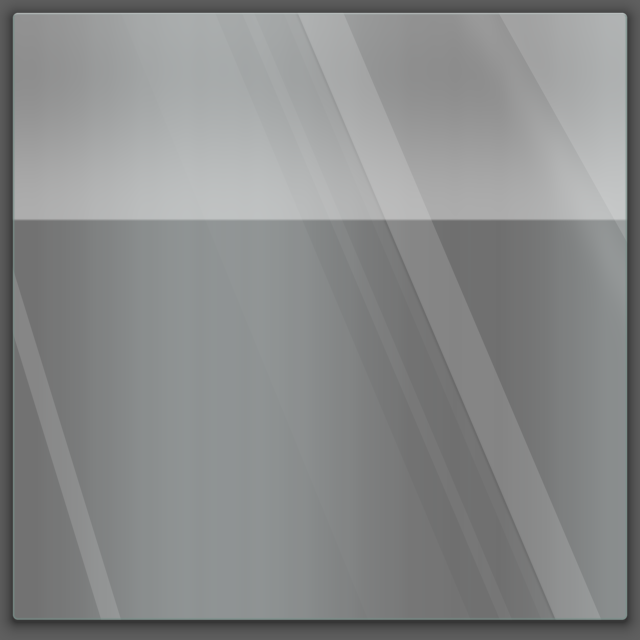
Give the GLSL for this background, as a WebGL 1 fragment shader.

```glsl
precision mediump float;
uniform vec2 u_resolution;

#define PANEL_MIN vec2(0.0200, 0.0315)
#define PANEL_MAX vec2(0.9800, 0.9800)
#define CORNER 0.008
#define HORIZON 0.657
#define DARK_METAL 0.445
#define LIGHT_METAL 0.570
#define FRAME_GREY 0.382
#define SHADOW_SIZE 0.011
#define EDGE_SOFT 0.0013

// Signed distance to a rounded box
float roundedBox(vec2 p, vec2 lo, vec2 hi, float r) {
  vec2 q = abs(p - 0.5 * (lo + hi)) - 0.5 * (hi - lo) + r;
  return length(max(q, 0.0)) + min(max(q.x, q.y), 0.0) - r;
}

// Horizontal position after sliding up a slanted line to the panel top
float slide(vec2 p, float slope) {
  return p.x - slope * (PANEL_MAX.y - p.y);
}

float edge(float x, float at) {
  return smoothstep(-EDGE_SOFT, EDGE_SOFT, x - at);
}

float strip(float x, float from, float to) {
  return edge(x, from) * (1.0 - edge(x, to));
}

float bell(float x, float width) {
  return exp(-x * x / (width * width));
}

vec3 lighten(vec3 color, float amount) {
  return mix(color, vec3(1.0), amount);
}

// Brushed metal shading across the width
vec3 metal(float x) {
  float crest = smoothstep(0.02, 0.30, x) * (1.0 - smoothstep(0.38, 0.70, x));
  float grey = mix(DARK_METAL, LIGHT_METAL, crest);
  grey += 0.125 * smoothstep(0.77, 1.0, x);
  grey += 0.002 * sin(x * 95.0) + 0.0015 * sin(x * 173.0 + 1.0);
  float cool = clamp((grey - DARK_METAL) / (LIGHT_METAL - DARK_METAL), 0.0, 1.0);
  return vec3(grey) + cool * vec3(-0.010, 0.007, 0.008);
}

// Slanted reflections
vec3 reflections(vec3 color, vec2 p) {
  float steep = slide(p, 0.425);
  color = lighten(color, 0.018 * edge(slide(p, 0.407), 0.189));
  color *= 1.0 - 0.035 * edge(slide(p, 0.421), 0.336);
  color = lighten(color, 0.045 * strip(steep, 0.378, 0.397));
  color = lighten(color, 0.030 * strip(steep, 0.443, 0.464));
  color *= 1.0 - 0.075 * bell(steep - 0.4635, 0.0025);
  color = lighten(color, 0.145 * strip(steep, 0.465, 0.5365));
  color = lighten(color, 0.140 * strip(slide(p, 0.308), -0.134, -0.103));

  // Soft glow beside the sharp corner reflection
  color = lighten(color, 0.085 * bell(slide(p, 0.55) - 0.748, 0.035));
  color = lighten(color, 0.135 * edge(slide(p, 0.56), 0.779));
  return color;
}

// Glossy upper band, brightest just above the horizon
vec3 gloss(vec3 color, vec2 p) {
  float height = (p.y - HORIZON) / (PANEL_MAX.y - HORIZON);
  float strength = mix(0.42, 0.20, smoothstep(0.0, 0.72, height));
  strength += 0.025 * smoothstep(0.72, 1.0, height);
  float mask = smoothstep(HORIZON - 0.003, HORIZON + 0.002, p.y);
  return lighten(color, strength * mask);
}

void main() {
  vec2 p = gl_FragCoord.xy / u_resolution;
  float panel = roundedBox(p, PANEL_MIN, PANEL_MAX, CORNER);

  // Frame with a drop shadow
  float shadowDistance = roundedBox(p + vec2(0.0, 0.004), PANEL_MIN, PANEL_MAX, CORNER);
  float shadow = exp(-max(shadowDistance, 0.0) / SHADOW_SIZE);
  vec3 frame = vec3(FRAME_GREY * (1.0 - 0.45 * shadow));

  // Glass panel
  vec3 glass = reflections(metal(p.x), p);
  glass = gloss(glass, p);

  // Fine rim, pale on top and greenish around the sides
  float rim = bell(panel + 0.0013, 0.0015);
  float topRim = smoothstep(PANEL_MAX.y - 0.006, PANEL_MAX.y, p.y);
  vec3 rimColor = mix(vec3(0.46, 0.57, 0.54), vec3(0.78, 0.80, 0.80), topRim);
  glass = mix(glass, rimColor, 0.65 * rim);

  float inside = 1.0 - smoothstep(-EDGE_SOFT, EDGE_SOFT, panel);
  gl_FragColor = vec4(mix(frame, glass, inside), 1.0);
}
```
